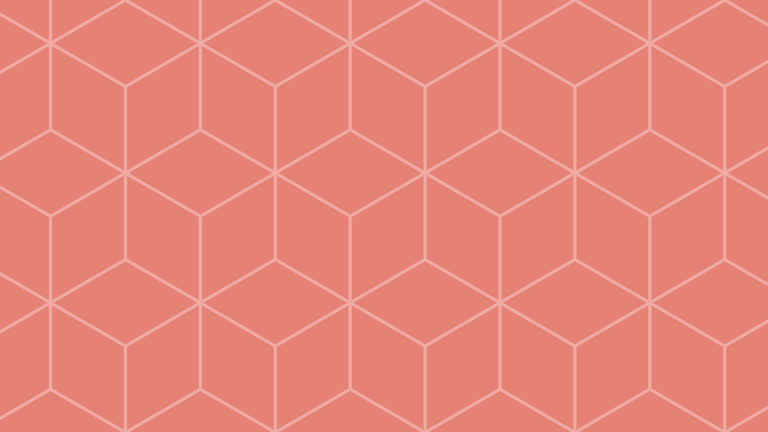
Write a Shadertoy shader that draws this pattern.

```glsl
#define PERIOD 0.3468
#define LINE_WIDTH 0.0072
#define ORIGIN vec2(0.9840, 0.5995)
#define GROUND_COLOR vec3(0.902, 0.510, 0.459)
#define LINE_COLOR vec3(0.937, 0.671, 0.639)

const float SQRT3 = 1.7320508;

// Offset from the nearest point of a triangular lattice with unit spacing
vec2 hexCell(vec2 p) {
    vec2 size = vec2(1.0, SQRT3);
    vec2 a = p - size * round(p / size);
    vec2 q = p - 0.5 * size;
    vec2 b = q - size * round(q / size);
    return dot(a, a) < dot(b, b) ? a : b;
}

// Distance to the three diagonals of a hexagon with a corner at the top
float diagonalDistance(vec2 p) {
    p = abs(p);
    return min(p.x, abs(0.5 * p.x - 0.5 * SQRT3 * p.y));
}

void mainImage(out vec4 fragColor, in vec2 fragCoord) {
    // Canvas height is one unit
    vec2 uv = fragCoord / iResolution.y;
    float pixel = 1.0 / iResolution.y;

    // Hexagon diagonals join into a field of outlined cubes
    vec2 cell = hexCell((uv - ORIGIN) / PERIOD);
    float dist = diagonalDistance(cell) * PERIOD;

    // Box-filtered line coverage
    float coverage = clamp((0.5 * LINE_WIDTH - dist) / pixel + 0.5, 0.0, 1.0);
    fragColor = vec4(mix(GROUND_COLOR, LINE_COLOR, coverage), 1.0);
}
```
